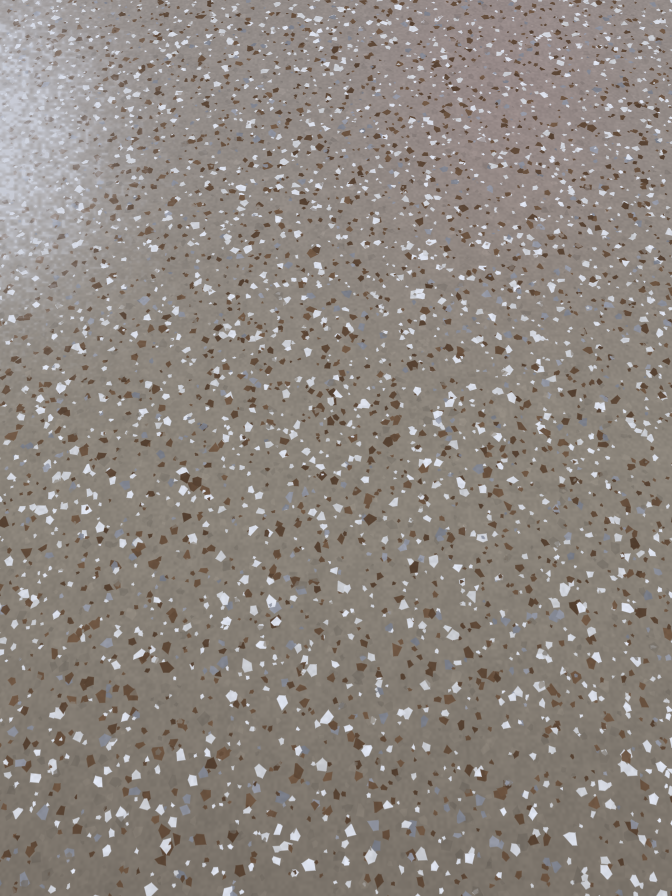
Reproduce this texture procedurally as a WebGL 2 fragment shader.

```glsl
#version 300 es
precision highp float;

uniform vec2 u_resolution;
out vec4 fragColor;

const int LAYERS = 6;
const int SIDES = 5;
const float CELL = 0.04;
const float HORIZON = 3.2;

vec4 hash4(vec3 p) {
  vec4 q = fract(p.xyzx * vec4(0.1031, 0.1030, 0.0973, 0.1099));
  q += dot(q, q.wzxy + 33.33);
  return fract((q.xxyz + q.yzzw) * q.zywx);
}

float noise(vec2 p) {
  vec2 i = floor(p), f = fract(p);
  f = f * f * (3.0 - 2.0 * f);
  float a = hash4(vec3(i, 7.0)).x;
  float b = hash4(vec3(i + vec2(1, 0), 7.0)).x;
  float c = hash4(vec3(i + vec2(0, 1), 7.0)).x;
  float d = hash4(vec3(i + vec2(1, 1), 7.0)).x;
  return mix(mix(a, b, f.x), mix(c, d, f.x), f.y);
}

mat2 rotation(float angle) {
  float c = cos(angle), s = sin(angle);
  return mat2(c, s, -s, c);
}

// Signed distance to an irregular convex chip
float chipDistance(vec2 q, float radius, vec3 seed) {
  float d = length(q) - 1.35 * radius;
  float spin = 6.2832 * hash4(seed + 3.7).x;
  for (int k = 0; k < SIDES; k++) {
    vec2 h = hash4(seed + vec3(0.0, 0.0, 20.0 + float(k))).xy;
    float angle = spin + (float(k) + 0.7 * h.x) * 6.2832 / float(SIDES);
    d = max(d, dot(q, vec2(cos(angle), sin(angle))) - radius * (0.5 + 0.6 * h.y));
  }
  return d;
}

// Chip colour in rgb, opacity in alpha
vec4 chipPaint(float kind, float tone, vec3 base) {
  if (kind < 0.24) return vec4(mix(vec3(0.78, 0.79, 0.81), vec3(0.88, 0.90, 0.95), tone), 1.0);
  if (kind < 0.50) return vec4(mix(vec3(0.31, 0.23, 0.17), vec3(0.44, 0.34, 0.26), tone), 0.95);
  if (kind < 0.57) return vec4(mix(vec3(0.46, 0.48, 0.53), vec3(0.60, 0.62, 0.68), tone), 0.9);
  if (kind < 0.85) return vec4(base * mix(0.86, 1.10, tone), 0.7);
  return vec4(base, 0.0);
}

vec3 scatterChips(vec3 base, vec2 ground, float blur) {
  vec3 color = base;
  for (int i = 0; i < LAYERS; i++) {
    float layer = float(i);
    vec2 p = rotation(0.4 + 1.1 * layer) * ground + vec2(3.17, 5.71) * (layer + 1.0);
    vec2 id = floor(p / CELL);
    vec3 seed = vec3(id, layer * 31.0);
    vec4 h = hash4(seed);
    float radius = 0.0027 + 0.0075 * h.z * h.z;
    vec2 jitter = (h.xy - 0.5) * (CELL - 2.8 * radius);
    vec2 q = p - (id + 0.5) * CELL - jitter;
    float d = chipDistance(q, radius, seed);
    vec4 paint = chipPaint(h.w, hash4(seed + 11.3).y, base);
    color = mix(color, paint.rgb, paint.a * smoothstep(blur, -blur, d));
  }
  return color;
}

// Floor tint, dim near the viewer and paler far away
vec3 floorTint(vec2 uv) {
  vec3 nearTint = vec3(0.475, 0.445, 0.41);
  vec3 midTint = vec3(0.545, 0.518, 0.48);
  vec3 farTint = vec3(0.575, 0.548, 0.535);
  vec3 tint = mix(nearTint, midTint, smoothstep(-0.1, 0.5, uv.y));
  tint = mix(tint, farTint, smoothstep(0.45, 1.0, uv.y));
  float blush = exp(-dot(uv - vec2(0.75, 0.9), uv - vec2(0.75, 0.9)) * 25.0);
  return tint + blush * vec3(0.02, -0.005, 0.005);
}

void main() {
  vec2 p = gl_FragCoord.xy / u_resolution.x;
  vec2 uv = gl_FragCoord.xy / u_resolution;
  float height = u_resolution.y / u_resolution.x;

  // Receding ground plane
  float shrink = HORIZON / (HORIZON - p.y);
  vec2 ground = vec2((p.x - 0.5) * shrink, 0.85 * HORIZON * shrink);

  // Mottled floor with chips
  float grain = noise(ground * 190.0) - 0.5;
  float mottle = noise(ground * 45.0 + 9.0) - 0.5;
  vec3 base = floorTint(uv) * (1.0 + 0.045 * mottle);
  vec3 color = scatterChips(base, ground, 0.8 * shrink / u_resolution.x);
  color *= 1.0 + 0.07 * grain;

  // Window glare broken up by the rough surface
  vec2 g = (p - vec2(-0.02, height - 0.21)) / vec2(0.17, 0.22);
  float glare = exp(-dot(g, g));
  float sparkle = noise(p * vec2(170.0, 230.0));
  float shine = glare * (0.55 + 0.75 * sparkle) + 0.25 * sqrt(glare) * smoothstep(0.65, 0.95, sparkle);
  color = mix(color, vec3(0.82, 0.84, 0.89), clamp(shine, 0.0, 1.0) * 0.85);

  fragColor = vec4(color, 1.0);
}
```
